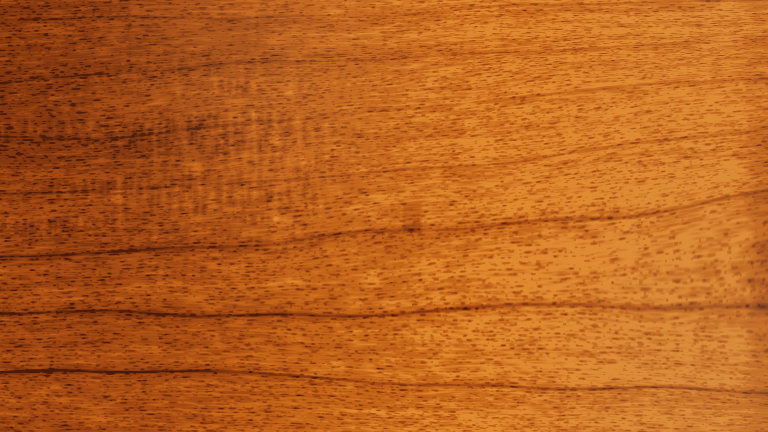
Give the GLSL for this texture, as a WebGL 1 fragment shader.

```glsl
precision highp float;
// Polished reddish-orange wood veneer with long grain lines, pores and cross ripple.
uniform vec2 u_resolution;

float hash(vec2 p) {
  return fract(sin(dot(p, vec2(127.1, 311.7))) * 4375.85);
}

// Cellular noise: distance to the nearest scattered point
float cells(vec2 p) {
  vec2 id = floor(p), f = fract(p);
  float nearest = 2.0;
  for (int j = -1; j <= 1; j++) {
    for (int i = -1; i <= 1; i++) {
      vec2 o = vec2(float(i), float(j));
      vec2 jitter = vec2(hash(id + o), hash(id + o + 57.3));
      nearest = min(nearest, length(o + jitter - f));
    }
  }
  return nearest;
}

// Smooth drifting tone from layered sines, about -1 to 1
float drift(vec2 p) {
  float sum = 0.0, amp = 0.5;
  for (int i = 0; i < 4; i++) {
    sum += amp * sin(p.x + 1.7 * sin(p.y)) * cos(p.y + 1.3 * sin(p.x * 0.7));
    p = mat2(1.5, 0.5, -0.6, 1.7) * p + 2.3;
    amp *= 0.6;
  }
  return sum;
}

// One short dark dash per cell, with rows shifted against each other
float pores(vec2 p, vec2 size, float share, float pixel) {
  float row = floor(p.y / size.y);
  p.x += size.x * 7.0 * hash(vec2(row, 3.1));
  vec2 id = vec2(floor(p.x / size.x), row);
  vec2 f = (fract(p / size) - 0.5) * size;
  float halfLength = size.x * mix(0.15, 0.42, hash(id + 9.2));
  f.x -= (hash(id + 4.7) - 0.5) * (size.x - 2.0 * halfLength);
  f.y -= (hash(id + 1.9) - 0.5) * size.y * 0.4;
  float taper = 1.0 - smoothstep(0.3, 1.0, abs(f.x) / halfLength);
  float body = 1.0 - smoothstep(0.0, size.y * 0.28 + 0.5 * pixel, abs(f.y));
  return taper * body * step(hash(id + 6.6), share) * mix(0.5, 1.0, hash(id + 2.2));
}

vec3 woodColor(float tone) {
  vec3 c = mix(vec3(0.29, 0.10, 0.03), vec3(0.52, 0.21, 0.05), smoothstep(0.0, 0.27, tone));
  c = mix(c, vec3(0.65, 0.29, 0.07), smoothstep(0.27, 0.46, tone));
  c = mix(c, vec3(0.77, 0.39, 0.09), smoothstep(0.46, 0.66, tone));
  return mix(c, vec3(0.88, 0.54, 0.18), smoothstep(0.66, 0.9, tone));
}

void main() {
  vec2 p = gl_FragCoord.xy / u_resolution.y;
  float pixel = 1.0 / u_resolution.y;
  float across = gl_FragCoord.x / u_resolution.x;

  // Grain coordinate: fibers climb to the right in the upper half
  float rise = 0.2 * smoothstep(0.1, 0.6, p.y) - 0.1 * smoothstep(0.8, 1.0, p.y) - 0.05;
  float v = p.y - rise * pow(across, 1.3);
  v += 0.003 * sin(p.x * 7.0 + p.y * 9.0) + 0.0015 * sin(p.x * 17.0 - p.y * 21.0);
  vec2 grain = vec2(p.x, v);

  // Broad light: dark upper left, bright right, shaded right edge
  float tone = 0.45 + 0.38 * smoothstep(0.0, 1.4, p.x);
  tone -= 0.12 * smoothstep(0.3, 0.8, p.y) * (1.0 - smoothstep(0.1, 0.8, p.x));
  tone += 0.05 * drift(vec2(p.x * 3.0, v * 8.0));
  tone += 0.09 * drift(vec2(p.x * 2.0 + 4.0, v * 30.0));
  tone -= 0.25 * smoothstep(0.955, 1.0, across) * (0.6 + 0.4 * sin(p.y * 4.0));

  // Fine fibers
  tone += 0.20 * (cells(grain * vec2(9.0, 75.0)) - 0.45);
  tone += 0.24 * (cells(grain * vec2(22.0, 190.0) + 31.0) - 0.45);

  // Cross ripple, in patches on the left
  float rippleArea = smoothstep(0.4, 0.5, p.y) * (1.0 - smoothstep(0.75, 0.95, p.y));
  rippleArea *= 1.0 - smoothstep(0.6, 1.1, p.x);
  rippleArea *= smoothstep(-0.3, 0.4, drift(vec2(p.x * 4.0, v * 24.0) + 8.0));
  tone += 0.32 * rippleArea * (cells(vec2(p.x * 58.0, p.y * 13.0)) - 0.5);

  // Growth lines: thin dark core with a soft halo
  for (int i = 0; i < 7; i++) {
    float n = float(i);
    float center = 0.14 + 0.135 * n + 0.006 * sin(p.x * 4.0 + n * 2.4);
    float d = v - center - 0.0025 * sin(p.x * 13.0 + n * 5.0);
    float strength = mix(0.95, 0.4, smoothstep(0.5, 3.5, n));
    float broken = 0.55 + 0.45 * sin(p.x * 5.0 + n * 3.0 + sin(p.x * 23.0));
    float core = 1.0 - smoothstep(0.0, 0.0045 + 0.5 * pixel, abs(d));
    float halo = exp(-abs(d) * (d > 0.0 ? 110.0 : 45.0));
    tone -= strength * (core * mix(0.22, 0.42, broken) + 0.17 * halo);
  }

  // Pores in two sizes
  float poreDensity = 0.5 + 0.25 * drift(vec2(p.x * 3.0, v * 18.0) + 3.0);
  tone -= 0.36 * pores(grain, vec2(0.036, 0.0085), poreDensity, pixel);
  tone -= 0.24 * pores(grain + 0.37, vec2(0.021, 0.0062), poreDensity + 0.1, pixel);

  // Small dark fleck near the middle
  vec2 fleck = abs(p - vec2(0.954, 0.495)) / vec2(0.024, 0.04);
  tone -= 0.16 * (1.0 - smoothstep(0.65, 1.1, max(fleck.x, fleck.y)));

  // Pale varnish sheen
  float sheen = 0.26 * smoothstep(1.0, 1.7, p.x) * (0.75 + 0.25 * sin(p.y * 5.0 + 1.0));
  sheen += 0.16 * exp(-7.0 * dot(p - vec2(0.65, 0.87), p - vec2(0.65, 0.87)));
  vec3 color = mix(woodColor(tone), vec3(0.79, 0.58, 0.38), sheen);
  gl_FragColor = vec4(color, 1.0);
}
```
